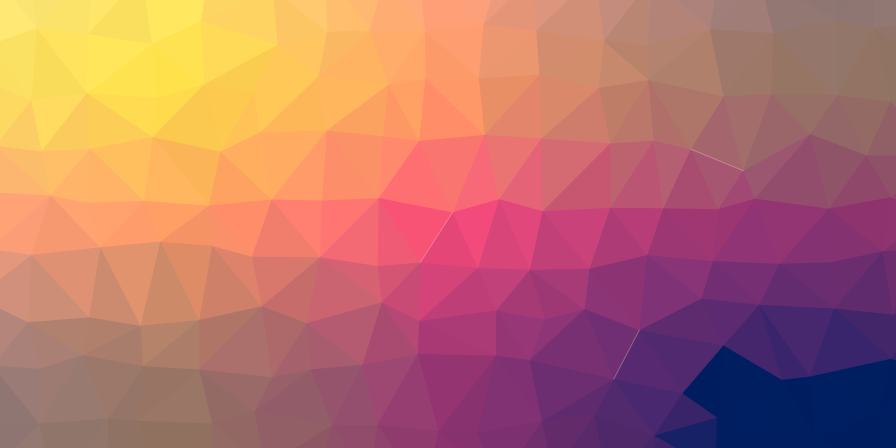
Write a WebGL 1 fragment shader that draws this background.

```glsl
precision highp float;

// Low-poly sunset backdrop: a jittered grid of vertices is split into triangles,
// and each facet takes one flat tone. That tone is the perceptual midpoint of one
// palette (cream, amber, coral, plum, navy) read along x and again along y.

uniform vec2 u_resolution;

// Mesh, in units of the canvas height with y pointing down
const float ASPECT = 2.0;
const float ROWS = 8.0;
const vec2 MESH_SHIFT = vec2(-0.30, 0.56);
const float JITTER = 0.52;
const float FACET_CONTRAST = 0.045;

// Light seams between facets, as pairs of end points, and the navy notch
const vec4 SEAM_CENTRE = vec4(1.010, 0.474, 0.938, 0.586);
const vec4 SEAM_UPPER = vec4(1.542, 0.333, 1.659, 0.381);
const vec4 SEAM_LOWER = vec4(1.427, 0.737, 1.370, 0.846);
const vec4 NAVY_NOTCH = vec4(1.615, 0.771, 1.523, 0.878);
const float SEAM_WIDTH = 0.001;
const float SEAM_STRENGTH = 0.35;

// Palette
const vec3 CREAM = vec3(1.00, 0.91, 0.47);
const vec3 YELLOW = vec3(1.00, 0.87, 0.27);
const vec3 AMBER = vec3(1.00, 0.72, 0.36);
const vec3 ORANGE = vec3(1.00, 0.56, 0.42);
const vec3 CORAL = vec3(1.00, 0.30, 0.47);
const vec3 ROSE = vec3(0.79, 0.26, 0.48);
const vec3 PLUM = vec3(0.47, 0.19, 0.45);
const vec3 INDIGO = vec3(0.22, 0.14, 0.43);
const vec3 NAVY = vec3(0.00, 0.12, 0.38);
const vec3 SEAM_TINT = vec3(1.00, 0.85, 0.75);

// Linear RGB to XYZ and back
const float GAMMA = 2.2;
const mat3 RGB_TO_XYZ = mat3(0.4124, 0.2126, 0.0193, 0.3576, 0.7152, 0.1192, 0.1805, 0.0722, 0.9505);
const mat3 XYZ_TO_RGB = mat3(3.2406, -0.9689, 0.0557, -1.5372, 1.8758, -0.2040, -0.4986, 0.0415, 1.0570);

vec2 hash2(vec2 p) {
  vec3 q = fract(p.xyx * vec3(0.1031, 0.1030, 0.0973));
  q += dot(q, q.yzx + 33.33);
  return fract((q.xx + q.yz) * q.zy);
}

float cross2(vec2 a, vec2 b) { return a.x * b.y - a.y * b.x; }

float ramp(float from, float to, float t) { return clamp((t - from) / (to - from), 0.0, 1.0); }

vec3 palette(float t) {
  vec3 c = mix(CREAM, YELLOW, ramp(0.00, 0.20, t));
  c = mix(c, AMBER, ramp(0.20, 0.30, t));
  c = mix(c, ORANGE, ramp(0.30, 0.39, t));
  c = mix(c, CORAL, ramp(0.39, 0.49, t));
  c = mix(c, ROSE, ramp(0.49, 0.58, t));
  c = mix(c, PLUM, ramp(0.58, 0.70, t));
  c = mix(c, INDIGO, ramp(0.70, 0.83, t));
  return mix(c, NAVY, ramp(0.83, 0.96, t));
}

// Cube-root XYZ, where an even mix equals a mix in Lab
vec3 toPerceptual(vec3 c) { return pow(RGB_TO_XYZ * pow(c, vec3(GAMMA)), vec3(1.0 / 3.0)); }
vec3 fromPerceptual(vec3 q) { return pow(max(XYZ_TO_RGB * (q * q * q), 0.0), vec3(1.0 / GAMMA)); }

// Smooth colour field that the facets sample
vec3 backdrop(vec2 p) {
  vec2 uv = p / vec2(ASPECT, 1.0);
  vec3 c = fromPerceptual(0.5 * (toPerceptual(palette(uv.x)) + toPerceptual(palette(uv.y))));
  float navy = smoothstep(0.765, 0.785, uv.x) * smoothstep(0.81, 0.84, uv.y);
  return mix(c, NAVY, navy);
}

// Moves the vertex nearest to a pin onto that pin
vec2 snap(vec2 v, vec2 id, vec2 pin) {
  vec2 d = abs(pin * ROWS - MESH_SHIFT - id);
  return max(d.x, d.y) < 0.5 ? pin : v;
}

vec2 snapPair(vec2 v, vec2 id, vec4 pins) { return snap(snap(v, id, pins.xy), id, pins.zw); }

vec2 vertex(vec2 id) {
  vec2 v = (id + MESH_SHIFT + JITTER * (hash2(id + 17.0) - 0.5)) / ROWS;
  v = snapPair(v, id, SEAM_CENTRE);
  v = snapPair(v, id, SEAM_UPPER);
  v = snapPair(v, id, SEAM_LOWER);
  return snapPair(v, id, NAVY_NOTCH);
}

float edgeSide(vec2 p, vec2 a, vec2 b) { return cross2(b - a, p - a) / length(b - a); }

// One triangle: colour weighted by its antialiased coverage, weight in alpha
vec4 facet(vec2 p, vec2 a, vec2 b, vec2 c, vec2 seed, float pixel) {
  float turn = sign(cross2(b - a, c - a));
  float inside = min(turn * edgeSide(p, a, b), min(turn * edgeSide(p, b, c), turn * edgeSide(p, c, a)));
  float cover = clamp(0.5 + inside / pixel, 0.0, 1.0) + 1e-5;
  float shade = 1.0 + FACET_CONTRAST * (hash2(seed).x - 0.5);
  return vec4(backdrop((a + b + c) / 3.0) * shade, 1.0) * cover;
}

float seam(vec2 p, vec4 ends, float pixel) {
  vec2 d = ends.zw - ends.xy;
  vec2 q = p - ends.xy;
  float gap = length(q - d * clamp(dot(q, d) / dot(d, d), 0.0, 1.0));
  return clamp(0.5 + (SEAM_WIDTH - gap) / pixel, 0.0, 1.0);
}

void main() {
  vec2 uv = gl_FragCoord.xy / u_resolution;
  vec2 p = vec2(uv.x * ASPECT, 1.0 - uv.y);
  float pixel = 1.0 / u_resolution.y;
  vec2 home = floor(p * ROWS - MESH_SHIFT);

  // Nearby cells, each cut along its shorter diagonal
  vec4 sum = vec4(0.0);
  for (int k = 0; k < 9; k++) {
    vec2 id = home + vec2(mod(float(k), 3.0), floor(float(k) / 3.0)) - 1.0;
    vec2 a = vertex(id), b = vertex(id + vec2(1.0, 0.0));
    vec2 c = vertex(id + 1.0), d = vertex(id + vec2(0.0, 1.0));
    bool cutAC = distance(a, c) < distance(b, d);
    sum += facet(p, a, b, cutAC ? c : d, id + 41.0, pixel);
    sum += facet(p, c, d, cutAC ? a : b, id + 83.0, pixel);
  }
  float line = max(seam(p, SEAM_CENTRE, pixel), max(seam(p, SEAM_UPPER, pixel), seam(p, SEAM_LOWER, pixel)));
  gl_FragColor = vec4(mix(sum.rgb / sum.a, SEAM_TINT, SEAM_STRENGTH * line), 1.0);
}
```
